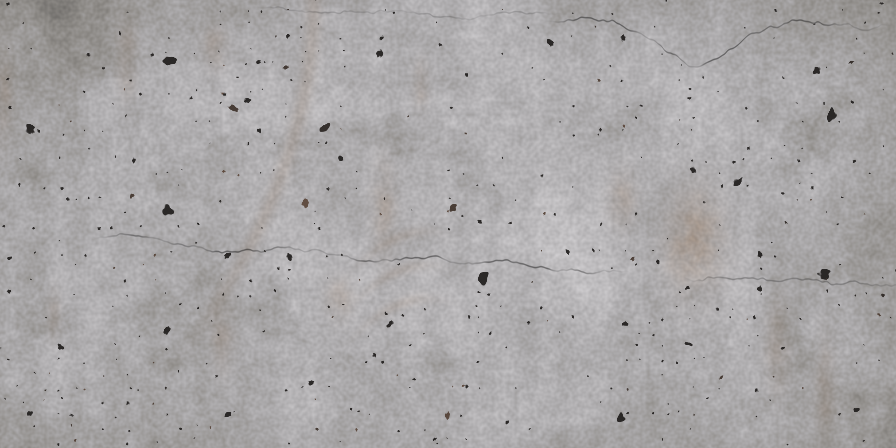
Give the GLSL for this texture, as a WebGL 2 fragment shader.

```glsl
#version 300 es
precision highp float;

uniform vec2 u_resolution;
out vec4 fragColor;

// Tuning values; lengths are in canvas heights
const float BASE_TONE = 0.702;
const float CLOUD_AMOUNT = 0.14;
const float SMUDGE_AMOUNT = 0.075;
const float GRAIN_AMOUNT = 0.065;
const float STREAK_AMOUNT = 0.035;
const float VIGNETTE = 0.45;
const float CRACK_WIDTH = 0.0011;
const float CRACK_DEPTH = 0.42;
const int STAIN_COUNT = 12;
const vec3 COOL_TINT = vec3(1.005, 0.995, 1.006);
const vec3 WARM_TINT = vec3(1.022, 1.0, 0.972);
const vec3 STAIN_TINT = vec3(0.90, 0.83, 0.76);
const vec3 PIT_COLOR = vec3(0.13, 0.12, 0.115);
const vec3 RUST_COLOR = vec3(0.36, 0.28, 0.23);

vec2 hash2(vec2 p) {
    vec3 q = fract(p.xyx * vec3(0.1031, 0.1030, 0.0973));
    q += dot(q, q.yzx + 33.33);
    return fract((q.xx + q.yz) * q.zy);
}

float cornerSlope(vec2 cell, vec2 offset) {
    float angle = 6.2832 * hash2(cell).x;
    return dot(vec2(cos(angle), sin(angle)), offset);
}

float gradientNoise(vec2 p) {
    vec2 i = floor(p), f = p - i;
    vec2 u = f * f * f * (f * (f * 6.0 - 15.0) + 10.0);
    vec2 e = vec2(1.0, 0.0);
    float low = mix(cornerSlope(i, f), cornerSlope(i + e, f - e), u.x);
    float high = mix(cornerSlope(i + e.yx, f - e.yx), cornerSlope(i + 1.0, f - 1.0), u.x);
    return mix(low, high, u.y);
}

float fbm(vec2 p) {
    float sum = 0.0, amp = 0.5;
    for (int i = 0; i < 5; i++) {
        sum += amp * gradientNoise(p);
        p = mat2(1.6, 1.2, -1.2, 1.6) * p + 17.3;
        amp *= 0.55;
    }
    return sum;
}

// Ragged holes, one per cell at most: x = coverage, y = rust
vec2 pits(vec2 p, float cell, float share, float rMin, float rMax, float seed) {
    vec2 id = floor(p / cell);
    vec2 place = hash2(id + seed), kind = hash2(id + seed + 37.0);
    vec2 d = p - (id + 0.25 + 0.5 * place) * cell;
    float angle = 6.2832 * fract(place.x * 13.7);
    d = mat2(cos(angle), sin(angle), -sin(angle), cos(angle)) * d;
    d.y *= mix(1.0, 1.8, place.y);
    float r = mix(rMin, rMax, kind.y * kind.y);
    float ragged = 1.0 + 0.8 * gradientNoise(d / r * 0.9 + id * 7.3);
    float px = 0.7 / u_resolution.y;
    float cover = 1.0 - smoothstep(-px, px, length(d) - r * ragged);
    float rust = smoothstep(0.8, 0.95, fract(place.y * 9.1));
    return vec2(cover * step(kind.x, share), rust);
}

// Wandering hairline around height y, fading at both ends
float crack(vec2 p, float y, float x0, float x1, float seed) {
    y += 0.020 * gradientNoise(vec2(p.x * 6.0, seed));
    y += 0.012 * gradientNoise(vec2(p.x * 22.0, seed + 5.0));
    y += 0.005 * gradientNoise(vec2(p.x * 70.0, seed + 9.0));
    float ends = smoothstep(x0, x0 + 0.1, p.x) * (1.0 - smoothstep(x1 - 0.15, x1, p.x));
    float broken = smoothstep(-0.35, 0.2, gradientNoise(vec2(p.x * 15.0, seed + 3.0)));
    float line = 1.0 - smoothstep(0.0, CRACK_WIDTH + 1.0 / u_resolution.y, abs(p.y - y));
    return line * ends * mix(0.35, 1.0, broken);
}

void main() {
    vec2 uv = gl_FragCoord.xy / u_resolution;
    vec2 p = gl_FragCoord.xy / u_resolution.y;
    float cloud = fbm(p * 3.2 + 4.0);
    float mottle = fbm(p * 19.0 + 31.0);

    // Cement tone: clouds, smudges, form streaks and grain
    float tone = BASE_TONE + CLOUD_AMOUNT * cloud + 0.07 * mottle;
    tone -= SMUDGE_AMOUNT * smoothstep(0.05, 0.38, fbm(p * vec2(3.5, 5.0) + 60.0));
    tone += STREAK_AMOUNT * gradientNoise(vec2(p.x * 22.0, p.y * 1.3));
    tone += GRAIN_AMOUNT * gradientNoise(p * 115.0) + 0.04 * gradientNoise(p * 57.0 + 8.0);
    vec2 q = uv - 0.5;
    tone -= VIGNETTE * pow(dot(q * q, vec2(1.0, 0.8)), 1.5);

    // Curved trowel mark and short sweeps beside it
    float drop = 1.0 - p.y;
    float arc = (p.x - 0.70 + 0.47 * drop * drop) / 0.018;
    float stain = 0.38 * exp(-arc * arc) * smoothstep(0.15, 0.5, p.y);
    for (int i = 0; i < 3; i++) {
        vec2 s = p - vec2(0.89, 0.47 - 0.075 * float(i));
        float sweep = (s.y - 0.4 * s.x + 3.0 * s.x * s.x) / 0.013;
        stain += 0.32 * exp(-sweep * sweep - s.x * s.x * 180.0);
    }

    // Upright brown stains, one broad and the rest scattered
    for (int i = 0; i < STAIN_COUNT; i++) {
        vec2 h = hash2(vec2(float(i), 71.0)), g = hash2(vec2(float(i), 113.0));
        vec2 size = mix(vec2(0.012, 0.03), vec2(0.035, 0.11), g);
        vec2 s = (p - h * vec2(u_resolution.x / u_resolution.y, 1.0)) / size;
        if (i == 0) s = (p - vec2(1.55, 0.46)) / vec2(0.055, 0.10);
        stain += (i == 0 ? 0.75 : 0.4) * exp(-dot(s, s)) * (1.0 + 1.6 * mottle);
    }
    vec3 color = tone * mix(WARM_TINT, COOL_TINT, smoothstep(0.52, 0.69, tone));
    color *= mix(vec3(1.0), STAIN_TINT, clamp(stain, 0.0, 1.0));

    // Hairline cracks
    float dip = (p.x - 1.56) / 0.11;
    float cracks = crack(p, 0.47 - 0.075 * (p.x - 0.25), 0.2, 1.42, 2.5);
    cracks = max(cracks, crack(p, 0.95 - 0.085 * exp(-dip * dip), 1.2, 2.0, 14.5));
    cracks = max(cracks, 0.6 * crack(p, 0.37, 1.5, 2.1, 27.5));
    cracks = max(cracks, 0.4 * crack(p, 0.97, 0.55, 1.3, 41.5));
    color *= 1.0 - CRACK_DEPTH * cracks;

    // Air holes, from coarse to fine, crowding in patches
    float crowd = clamp(1.0 + 2.0 * gradientNoise(floor(p / 0.03) * 0.09), 0.3, 2.0);
    vec2 holes[3] = vec2[3](
        pits(p, 0.16, 0.20, 0.008, 0.016, 5.0),
        pits(p + 0.03, 0.07, 0.17, 0.0035, 0.008, 19.0),
        pits(p, 0.03, 0.17 * crowd, 0.0014, 0.0036, 43.0));
    for (int i = 0; i < 3; i++)
        color = mix(color, mix(PIT_COLOR, RUST_COLOR, holes[i].y), 0.93 * holes[i].x);

    fragColor = vec4(clamp(color, 0.0, 1.0), 1.0);
}
```
